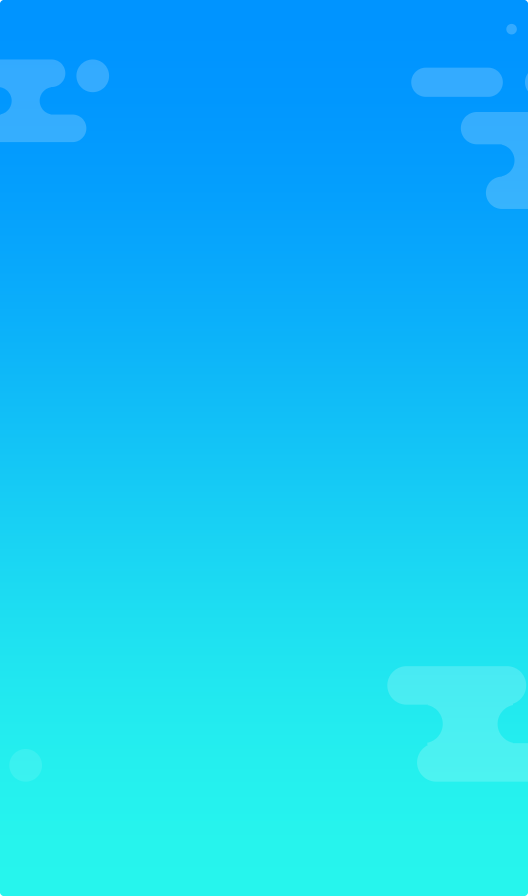
Give the GLSL for this background, as a Shadertoy shader.

```glsl
// A blue to aqua sky with pale, flat clouds and dots on a rounded card.
// Each cloud is two pill bars joined by a neck with round notches; all
// shapes are distance functions on a grid 768 units high, y pointing down.

const float GRID_HEIGHT = 768.0;
const float CORNER_RADIUS = 4.5;
const vec3 SKY_TOP = vec3(0.0, 0.58, 1.0);
const vec3 SKY_BOTTOM = vec3(0.15, 0.96, 0.93);
const vec3 WHITE = vec3(1.0);

float circle(vec2 p, vec2 center, float radius) {
    return length(p - center) - radius;
}

float box(vec2 p, vec2 low, vec2 high) {
    vec2 d = abs(p - 0.5 * (low + high)) - 0.5 * (high - low);
    return length(max(d, 0.0)) + min(max(d.x, d.y), 0.0);
}

// Horizontal bar with round ends; span holds its left and right tips.
float pill(vec2 p, vec2 span, float y, float radius) {
    float x = clamp(p.x, span.x + radius, span.y - radius);
    return circle(p, vec2(x, y), radius);
}

// Bars and the gap between them share one height, twice the radius.
// notch holds the innermost x of the left and right notches.
float cloud(vec2 p, vec2 upper, vec2 lower, vec2 notch, float top, float radius) {
    float upperY = top + radius;
    float middleY = top + 3.0 * radius;
    float lowerY = top + 5.0 * radius;
    float bars = min(pill(p, upper, upperY, radius), pill(p, lower, lowerY, radius));
    float neck = box(p, vec2(notch.x - 0.8 * radius, upperY),
                        vec2(notch.y + 0.8 * radius, lowerY));
    float cuts = min(circle(p, vec2(notch.x - radius, middleY), radius),
                     circle(p, vec2(notch.y + radius, middleY), radius));
    return min(bars, max(neck, -cuts));
}

float coverage(float dist, float pixel) {
    return clamp(0.5 - dist / pixel, 0.0, 1.0);
}

void mainImage(out vec4 fragColor, in vec2 fragCoord) {
    float pixel = GRID_HEIGHT / iResolution.y;
    vec2 size = iResolution.xy * pixel;
    vec2 p = vec2(fragCoord.x * pixel, GRID_HEIGHT - fragCoord.y * pixel);

    // Sky
    vec3 color = mix(SKY_TOP, SKY_BOTTOM, smoothstep(0.0, 1.0, p.y / GRID_HEIGHT));

    // Upper clouds and dots
    float high = cloud(p, vec2(-60.0, 56.0), vec2(-60.0, 74.0), vec2(10.0, 34.0), 51.0, 11.8);
    high = min(high, cloud(p, vec2(395.0, 560.0), vec2(416.5, 560.0),
                           vec2(441.0, 500.0), 96.0, 13.85));
    high = min(high, pill(p, vec2(352.5, 431.0), 70.5, 12.5));
    high = min(high, circle(p, vec2(79.5, 65.0), 14.0));
    high = min(high, circle(p, vec2(438.5, 25.0), 4.5));
    high = min(high, circle(p, vec2(463.0, 70.5), 13.0));
    color = mix(color, WHITE, 0.2 * coverage(high, pixel));

    // Lower cloud and its fainter dot
    float low = cloud(p, vec2(332.0, 451.0), vec2(357.5, 560.0), vec2(379.5, 426.5), 571.0, 16.5);
    color = mix(color, WHITE, 0.18 * coverage(low, pixel));
    color = mix(color, WHITE, 0.1 * coverage(circle(p, vec2(22.0, 656.0), 14.0), pixel));

    // Rounded card corners
    float card = box(p, vec2(CORNER_RADIUS), size - CORNER_RADIUS) - CORNER_RADIUS;
    color = mix(WHITE, color, coverage(card + 0.5 * pixel - 0.5 * pixel * 2.0, pixel));

    fragColor = vec4(color, 1.0);
}
```
